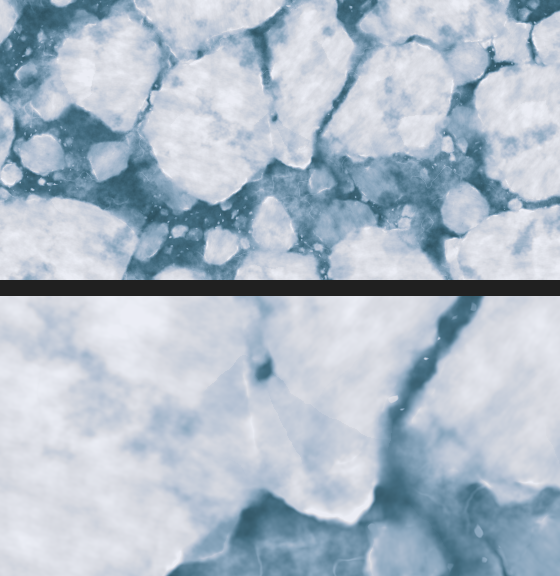
Top, the full canvas; bottom, a detail of the centre.
Write a Shadertoy shader that draws this texture.

```glsl
// Broken sea ice seen from above: pale floes of several sizes over dark teal water.
// Jittered grids of rounded random polygons are layered from sunken ice to large
// floes; gradient noise roughens them, and one tone value picks the final colour.

const float TAU = 6.2831853;
const vec3 DEEP  = vec3(0.19, 0.33, 0.39);
const vec3 TEAL  = vec3(0.27, 0.43, 0.51);
const vec3 SLATE = vec3(0.40, 0.54, 0.63);
const vec3 HAZE  = vec3(0.55, 0.66, 0.75);
const vec3 FROST = vec3(0.71, 0.76, 0.83);
const vec3 SNOW  = vec3(0.84, 0.85, 0.88);

struct Floe { float dist; float id; };

vec2 hash2(vec2 p) {
    vec3 q = fract(p.xyx * vec3(0.1031, 0.1030, 0.0973));
    q += dot(q, q.yzx + 33.33);
    return fract((q.xx + q.yz) * q.zy);
}

mat2 rotate(float a) { return mat2(cos(a), sin(a), -sin(a), cos(a)); }

// Gradient noise, about -0.7 to 0.7
float corner(vec2 cell, vec2 offset) {
    float a = TAU * hash2(cell).x;
    return dot(vec2(cos(a), sin(a)), offset);
}

float noise(vec2 p) {
    vec2 i = floor(p), f = fract(p), e = vec2(1.0, 0.0);
    vec2 u = f * f * f * (f * (f * 6.0 - 15.0) + 10.0);
    return mix(mix(corner(i, f), corner(i + e, f - e), u.x),
               mix(corner(i + e.yx, f - e.yx), corner(i + 1.0, f - 1.0), u.x), u.y);
}

float fbm(vec2 p, int octaves) {
    float sum = 0.0, amp = 1.0;
    for (int i = 0; i < octaves; i++) {
        sum += amp * noise(p);
        p = mat2(1.6, 1.2, -1.2, 1.6) * p + 7.3;
        amp *= 0.55;
    }
    return sum;
}

// Rounded irregular polygon: smooth maximum of seven half planes
float shard(vec2 q, float radius, float id) {
    float sum = 0.0;
    for (int i = 0; i < 7; i++) {
        vec2 h = hash2(vec2(float(i) * 3.7, id * 91.0));
        float a = (float(i) + 0.8 * h.x) * TAU / 7.0;
        float reach = radius * mix(0.72, 1.12, h.y);
        sum += exp2(min(14.0 * (dot(q, vec2(cos(a), sin(a))) - reach) / radius, 100.0));
    }
    return log2(sum) * radius / 14.0;
}

// Nearest floe of a jittered grid, with a channel kept open between neighbours
Floe nearestFloe(vec2 p, float cell, vec2 sizes, float gap, float seed) {
    vec2 grid = p / cell, base = floor(grid);
    Floe best = Floe(9.0, 0.0);
    float second = 9.0;
    for (int y = -1; y <= 1; y++)
    for (int x = -1; x <= 1; x++) {
        vec2 c = base + vec2(x, y);
        vec2 jitter = hash2(c + seed) - 0.5;
        vec2 traits = hash2(c + seed + 57.0);
        float d = shard(grid - c - 0.5 - 0.7 * jitter, mix(sizes.x, sizes.y, traits.y), traits.x);
        second = min(second, max(d, best.dist));
        if (d < best.dist) best = Floe(d, traits.x);
    }
    best.dist = cell * max(best.dist, gap - 0.5 * (second - best.dist));
    return best;
}

float cover(float dist, float softness) {
    return 1.0 - smoothstep(-softness, softness, dist);
}

// Surface of a floe: mottling, streaks, melt pools, dim border and bright rim
float iceTone(vec2 p, Floe f, float base) {
    float mottle = fbm(p * 10.0 + f.id * 31.0, 5);
    float streaks = fbm(rotate(TAU * f.id) * p * vec2(9.0, 9.0) * 1.3 + f.id * 50.0
                        + vec2(0.0, 14.0 * dot(p, vec2(sin(TAU * f.id), cos(TAU * f.id)))), 4);
    float pools = smoothstep(0.1, 0.65, fbm(p * 6.0 - f.id * 17.0, 5));
    float rim = exp(-abs(f.dist + 0.006) / 0.004) * smoothstep(0.0, 0.4, mottle);
    float border = exp(min(f.dist, 0.0) / 0.03);
    return base + 0.2 * mottle + 0.14 * streaks - 0.38 * pools - 0.16 * border + 0.35 * rim;
}

vec3 iceColor(float t) {
    float s = clamp(t, 0.0, 1.0) * 5.0;
    vec3 c = mix(DEEP, TEAL, min(s, 1.0));
    c = mix(c, SLATE, clamp(s - 1.0, 0.0, 1.0));
    c = mix(c, HAZE, clamp(s - 2.0, 0.0, 1.0));
    c = mix(c, FROST, clamp(s - 3.0, 0.0, 1.0));
    c = mix(c, SNOW, clamp(s - 4.0, 0.0, 1.0));
    return c + 0.4 * clamp(t - 1.0, 0.0, 0.2) + 0.4 * clamp(t, -0.1, 0.0);
}

void mainImage(out vec4 fragColor, in vec2 fragCoord) {
    vec2 p = fragCoord / iResolution.y;
    float pixel = 1.0 / iResolution.y;
    vec2 rough = vec2(fbm(p * 26.0, 3), fbm(p * 26.0 + 40.0, 3));
    vec2 w = p + 0.03 * vec2(noise(p * 5.0), noise(p * 5.0 + 20.0)) + 0.007 * rough;
    float broad = fbm(p * 3.0 + 11.0, 4), fine = fbm(p * 14.0, 5), grit = fbm(p * 38.0, 3);
    float veins = 1.0 - smoothstep(0.0, 0.07, abs(fbm(w * 11.0 + 60.0, 2)));

    // Water and sunken ice
    float tone = 0.13 + 0.14 * broad + 0.1 * fine + 0.07 * grit;
    Floe sunk = nearestFloe(rotate(0.9) * w, 0.27, vec2(0.3, 0.6), 0.04, 3.0);
    float murk = 0.26 + 0.28 * sunk.id + 0.25 * fine + 0.17 * grit + 0.14 * veins;
    tone = mix(tone, murk, 0.85 * cover(sunk.dist, 0.025));

    // Rubble and specks, gathered in drifts
    float drift = smoothstep(-0.2, 0.3, fbm(p * 4.0 + 80.0, 3));
    Floe rubble = nearestFloe(rotate(0.3) * w, 0.065, vec2(0.08, 0.48), 0.05, 21.0);
    tone = mix(tone, 0.4 + 0.55 * rubble.id + 0.2 * grit, drift * cover(rubble.dist, 0.003 + pixel));
    Floe speck = nearestFloe(rotate(0.7) * w, 0.024, vec2(0.03, 0.22), 0.0, 33.0);
    tone = mix(tone, 0.85, drift * smoothstep(0.3, 0.8, speck.id) * cover(speck.dist, pixel));

    // Medium and large floes, each with a pale skirt below the waterline
    float melt = smoothstep(0.05, 0.5, fbm(p * 5.0 + 33.0, 3));
    Floe medium = nearestFloe(rotate(1.2) * w + 0.4, 0.21, vec2(0.2, 0.56), 0.04, 47.0);
    float mediumTone = iceTone(p, medium, mix(0.62, 1.08, medium.id)) + 0.1 * veins * grit;
    tone = mix(tone, mediumTone, cover(medium.dist, mix(0.003 + pixel, 0.03, melt)));
    Floe large = nearestFloe(rotate(0.45) * w + vec2(0.2, 0.1), 0.52, vec2(0.32, 0.62), 0.025, 71.0);
    tone += 0.18 * exp(-max(large.dist, 0.0) / 0.02) * smoothstep(-0.1, 0.4, fine);
    Floe plate = nearestFloe(rotate(2.0) * w, 0.15, vec2(0.3, 0.6), 0.0, 90.0);
    float largeTone = iceTone(p, large, 1.05) + 0.2 * (plate.id - 0.5) * cover(plate.dist, 0.004 + pixel);
    tone = mix(tone, largeTone, cover(large.dist, mix(0.004 + pixel, 0.04, melt)));

    fragColor = vec4(iceColor(tone + 0.04 * grit), 1.0);
}
```
